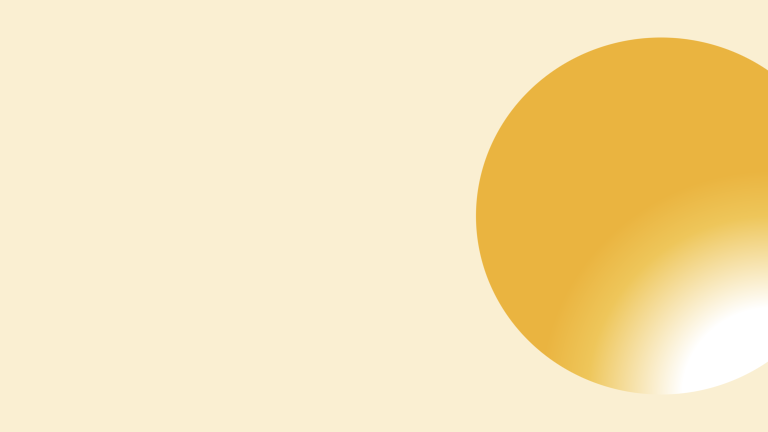
Write a WebGL 2 fragment shader that draws this background.

```glsl
#version 300 es
precision highp float;
// A golden disc with a white glow at its lower right, on a plain cream ground.

uniform vec2 u_resolution;
out vec4 fragColor;

// Radial ramp: white core, pale yellow shoulder, gold rim.
vec3 glowRamp(float t) {
    vec3 white = vec3(1.0);
    vec3 yellow = vec3(0.933, 0.776, 0.353);
    vec3 gold = vec3(0.918, 0.706, 0.251);
    vec3 inner = mix(white, yellow, clamp((t - 0.39) / 0.41, 0.0, 1.0));
    return mix(inner, gold, clamp((t - 0.8) / 0.2, 0.0, 1.0));
}

void main() {
    // Canvas height is one unit.
    vec2 p = gl_FragCoord.xy / u_resolution.y;
    vec3 cream = vec3(0.980, 0.937, 0.824);

    // Slightly wide disc, scaled to a unit circle.
    vec2 radii = vec2(0.4282, 0.4132);
    vec2 q = (p - vec2(1.530, 0.5)) / radii;
    float edgeDistance = (length(q) - 1.0) * radii.y;
    float pixel = 1.0 / u_resolution.y;
    float disc = 1.0 - smoothstep(-0.7 * pixel, 0.7 * pixel, edgeDistance);

    // Glow centred near the lower right of the disc.
    float glowDistance = length(q - vec2(0.605, -1.003)) / 1.255;

    fragColor = vec4(mix(cream, glowRamp(glowDistance), disc), 1.0);
}
```
